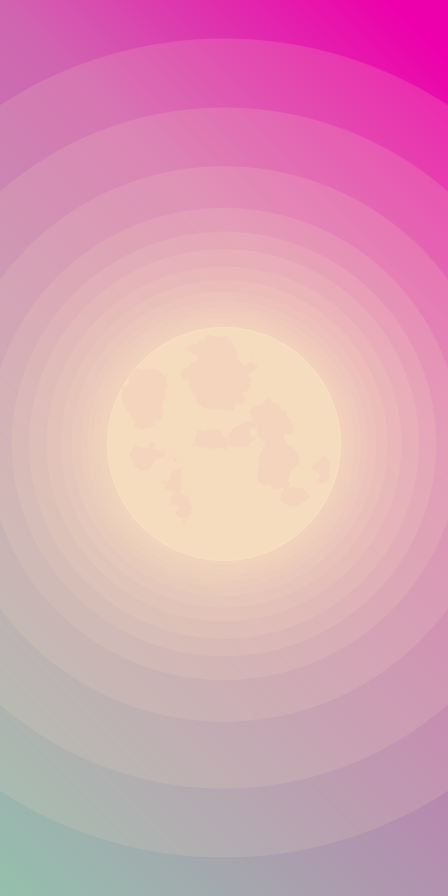
Reproduce this background procedurally as a Shadertoy shader.

```glsl
// A pale moon inside widening translucent halos, over a diagonal gradient
// from sage green to magenta. The halos are stacked discs of one cream tint;
// the moon's dark plains are ellipses roughened by value noise.

const vec3 CREAM = vec3(0.965, 0.862, 0.745);
const vec3 PLAIN = vec3(0.957, 0.832, 0.742);

float hash(vec2 p) {
    p = fract(p * vec2(0.1031, 0.1137));
    p += dot(p, p.yx + 33.33);
    return fract((p.x + p.y) * p.x * 17.0);
}

float noise(vec2 p) {
    vec2 i = floor(p), f = fract(p);
    f = f * f * (3.0 - 2.0 * f);
    return mix(mix(hash(i), hash(i + vec2(1, 0)), f.x),
               mix(hash(i + vec2(0, 1)), hash(i + vec2(1, 1)), f.x), f.y);
}

float fbm(vec2 p) {
    float sum = 0.0, amp = 0.5;
    for (int i = 0; i < 4; i++) {
        sum += amp * noise(p);
        p = p * 2.03 + 7.1;
        amp *= 0.5;
    }
    return sum;
}

// Coverage of a disc with a soft edge one pixel wide
float disc(vec2 p, float radius, float pixel) {
    return smoothstep(pixel, -pixel, length(p) - radius);
}

vec3 backdrop(vec2 p) {
    float t = (p.x + p.y + 1.5) / 3.0;
    vec3 c = mix(vec3(0.58, 0.755, 0.68), vec3(0.82, 0.39, 0.69), clamp(t / 0.667, 0.0, 1.0));
    return mix(c, vec3(0.93, 0.0, 0.67), clamp((t - 0.667) / 0.29, 0.0, 1.0));
}

// Moon plains; q is measured in moon radii
float plains(vec2 q, float pixel) {
    // Each ellipse: centre xy, radii zw
    vec4 seas[12] = vec4[12](
        vec4(-0.06, 0.53, 0.31, 0.22), vec4(-0.03, 0.81, 0.18, 0.07),
        vec4(-0.67, 0.36, 0.18, 0.29), vec4(-0.63, -0.10, 0.16, 0.12),
        vec4(-0.12, 0.06, 0.12, 0.10), vec4(0.14, 0.04, 0.15, 0.07),
        vec4(0.41, 0.18, 0.18, 0.17), vec4(0.46, -0.17, 0.19, 0.21),
        vec4(0.83, -0.22, 0.07, 0.08), vec4(0.58, -0.47, 0.10, 0.09),
        vec4(-0.42, -0.30, 0.08, 0.09), vec4(-0.39, -0.58, 0.07, 0.11));
    float d = 1.0;
    for (int i = 0; i < 12; i++) {
        vec4 s = seas[i];
        d = min(d, (length((q - s.xy) / s.zw) - 1.0) * min(s.z, s.w));
    }
    d += 0.26 * (fbm(q * 7.0 + 20.0) - 0.47);
    return smoothstep(pixel, -pixel, d);
}

void mainImage(out vec4 fragColor, in vec2 fragCoord) {
    // Canvas width is one unit, origin at the centre
    vec2 p = (fragCoord - 0.5 * iResolution.xy) / iResolution.x;
    float pixel = 0.75 / iResolution.x;
    vec2 moon = p - vec2(0.0, 0.009);
    vec3 col = backdrop(p);

    // Halos, growing denser towards the moon
    float radii[14] = float[14](0.914, 0.760, 0.620, 0.527, 0.474, 0.435, 0.396,
                                0.365, 0.340, 0.320, 0.305, 0.292, 0.280, 0.270);
    for (int i = 0; i < 14; i++) {
        vec2 centred = i < 2 ? p : moon;
        col = mix(col, CREAM, 0.15 * disc(centred, radii[i], pixel));
    }

    // Moon face with a faint bright rim
    const float R = 0.261;
    vec3 face = mix(CREAM, PLAIN, plains(moon / R, 1.5 * pixel / R));
    face += 0.012 * smoothstep(R - 0.005, R, length(moon));
    col = mix(col, face, disc(moon, R, pixel));

    fragColor = vec4(col, 1.0);
}
```
